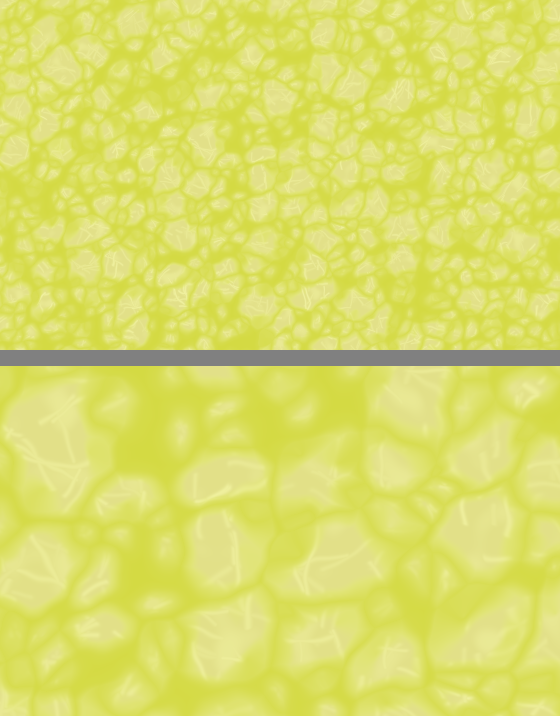
Top, the full canvas; bottom, a detail of the centre.
A Shadertoy shader for this texture:

```glsl
// Pale rounded cells with fibrous, scratchy interiors packed in a yellow-green ground.

#define BIG_PITCH 0.084    // spacing of the large cells, in canvas heights
#define SMALL_PITCH 0.054  // spacing of the small filler cells
#define HALF_GAP 0.007     // half the width of the ground between touching cells
#define LEAN 0.75          // mean direction of the long axes, in radians
#define FIBRE_WIDTH 0.0028
#define FIBRE_LIGHT 0.85
#define GROUND vec3(0.832, 0.855, 0.262)
#define HAZE   vec3(0.855, 0.873, 0.375)
#define RIM    vec3(0.888, 0.900, 0.490)
#define CORE   vec3(0.886, 0.878, 0.535)
#define FIBRE  vec3(0.945, 0.948, 0.630)

struct Cell {
    float nearest;   // signed distance to the closest cell
    float second;    // signed distance to the runner-up
    vec2 offset;     // position relative to the closest centre
    float radius;
    vec3 traits;     // random values of the closest cell
};

vec3 hash3(vec2 p) {
    vec3 q = fract(p.xyx * vec3(0.1031, 0.1030, 0.0973));
    q += dot(q, q.yxz + 33.33);
    return fract((q.xxy + q.yzz) * q.zyx);
}

float gradientNoise(vec2 p) {
    vec2 i = floor(p), f = fract(p);
    vec2 u = f * f * f * (f * (f * 6.0 - 15.0) + 10.0);
    vec4 corner;
    for (int k = 0; k < 4; k++) {
        vec2 o = vec2(k & 1, k >> 1);
        float a = 6.2832 * hash3(i + o + 57.0).x;
        corner[k] = dot(vec2(cos(a), sin(a)), f - o);
    }
    return mix(mix(corner.x, corner.y, u.x), mix(corner.z, corner.w, u.x), u.y);
}

vec2 noise2(vec2 p) {
    return vec2(gradientNoise(p), gradientNoise(p + 31.7));
}

mat2 rotation(float a) {
    float c = cos(a), s = sin(a);
    return mat2(c, -s, s, c);
}

// Adds one jittered grid of leaning ellipses to the search for the closest cell.
void scatter(inout Cell cell, vec2 p, float pitch, float rMin, float rMax, float seed) {
    vec2 home = floor(p / pitch);
    for (int y = -2; y <= 2; y++)
    for (int x = -2; x <= 2; x++) {
        vec2 id = home + vec2(x, y);
        vec3 place = hash3(id + seed);
        vec3 traits = hash3(id + seed + 211.0);
        vec2 offset = p - (id + 0.5 + 0.8 * (place.xy - 0.5)) * pitch;
        float radius = mix(rMin, rMax, pow(place.z, 1.5));
        float stretch = 1.0 + 0.32 * traits.x;
        vec2 q = rotation(LEAN + 1.8 * (traits.y - 0.5)) * offset;
        float d = length(q * vec2(1.0 / stretch, stretch)) - radius;
        if (d < cell.nearest) {
            cell = Cell(d, cell.nearest, offset, radius, traits);
        } else {
            cell.second = min(cell.second, d);
        }
    }
}

// Light of the short straight fibres that cross a cell; larger cells hold more.
float fibres(Cell cell) {
    float light = 0.0;
    int count = 3 + int(cell.radius * 190.0);
    for (int i = 0; i < count; i++) {
        vec3 a = hash3(cell.traits.xy * 917.0 + float(i) * 7.31);
        vec3 b = hash3(cell.traits.yz * 613.0 + float(i) * 3.77 + 90.0);
        float around = 6.2832 * a.x, angle = 6.2832 * a.z;
        vec2 middle = vec2(cos(around), sin(around)) * sqrt(a.y) * cell.radius;
        vec2 along = vec2(cos(angle), sin(angle));
        vec2 q = cell.offset - middle;
        float halfLength = cell.radius * mix(0.15, 0.6, b.x);
        float t = clamp(dot(q, along), -halfLength, halfLength);
        float d = length(q - along * t) / FIBRE_WIDTH;
        light = max(light, exp(-d * d) * mix(0.35, 1.0, b.y));
    }
    return light;
}

void mainImage(out vec4 fragColor, in vec2 fragCoord) {
    vec2 p = fragCoord / iResolution.y + 3.0;

    // Wobbly outlines
    vec2 w = p + 0.018 * noise2(p * 12.0) + 0.006 * noise2(p * 38.0);

    // Large cells, then small ones in the spaces left over
    Cell cell = Cell(1.0, 1.0, vec2(0.0), 0.01, vec3(0.0));
    scatter(cell, w, BIG_PITCH, 0.017, 0.060, 0.0);
    scatter(cell, w, SMALL_PITCH, 0.008, 0.023, 407.0);
    float depth = min(-cell.nearest, 0.5 * (cell.second - cell.nearest) - HALF_GAP);

    // Some cells, mostly small ones, are faint
    float patchy = 0.35 * gradientNoise(p * 4.0);
    float size = smoothstep(0.006, 0.030, cell.radius);
    float opacity = clamp(mix(0.35, 0.85, size) + 0.4 * cell.traits.z + patchy, 0.25, 1.0);

    // Soft haze, glowing rim and flat core
    float cloud = gradientNoise(p * 26.0);
    float haze = smoothstep(-0.026, 0.006, depth) * (0.75 + 0.5 * cloud);
    float rim = smoothstep(-0.011, 0.006, depth) * opacity;
    float core = smoothstep(0.001, 0.008, depth) * opacity;
    vec3 color = mix(GROUND, HAZE, clamp(haze, 0.0, 1.0) * 0.7);
    color = mix(color, RIM, rim);
    color = mix(color, CORE, core);

    // Pale wash and fibres inside the cells
    float wash = 0.5 * smoothstep(0.0, 0.5, cloud) * core;
    float inside = smoothstep(-0.004, 0.005, depth) * opacity;
    float light = fibres(cell) * inside * FIBRE_LIGHT * mix(0.6, 1.1, cell.traits.x);
    color = mix(color, FIBRE, clamp(max(wash, light), 0.0, 1.0));

    fragColor = vec4(color, 1.0);
}
```
